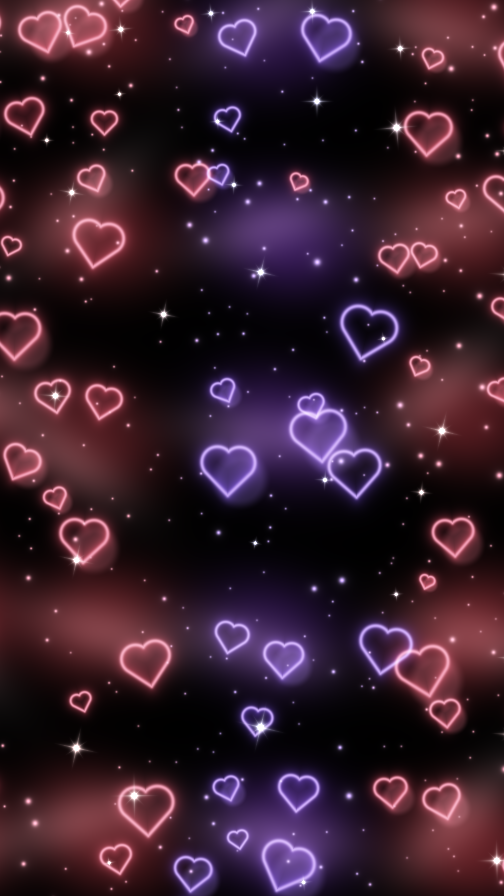
Reproduce this pattern procedurally as a WebGL 2 fragment shader.

```glsl
#version 300 es
precision highp float;
// Neon hearts, twinkling stars and dust over soft red and violet clouds on black.
// Hearts, sparkles and dust are scattered on jittered grids; each pixel visits the
// 3x3 nearest cells and screens the light of every item over the clouds.

#define HEART_CELL 0.135
#define HEART_SHARE 0.56
#define HEART_SIZE vec2(0.024, 0.092)
#define SPARKLE_CELL 0.18
#define SPARKLE_SHARE 0.5
#define DUST_CELL 0.06
#define DUST_SHARE 0.6
#define CLOUD_STEP vec2(0.36, 0.40)
#define CLOUD_RADIUS vec2(0.152, 0.115)
#define VIOLET_AXIS 0.56

uniform vec2 u_resolution;
out vec4 fragColor;

const vec3 ROSE = vec3(0.82, 0.28, 0.37);
const vec3 ROSE_CORE = vec3(0.94, 0.61, 0.70);
const vec3 VIOLET = vec3(0.42, 0.27, 0.80);
const vec3 VIOLET_CORE = vec3(0.76, 0.64, 0.96);
const vec3 RED_CLOUD = vec3(0.35, 0.11, 0.13);
const vec3 VIOLET_CLOUD = vec3(0.20, 0.09, 0.33);
const vec3 VEIL = vec3(0.17, 0.15, 0.155);

vec4 hash4(vec2 p) {
    vec4 q = fract(p.xyxy * vec4(0.1031, 0.1030, 0.0973, 0.1099));
    q += dot(q, q.wzxy + 33.33);
    return fract((q.xxyz + q.yzzw) * q.zywx);
}

mat2 turn(float a) {
    return mat2(cos(a), sin(a), -sin(a), cos(a));
}

vec3 screen(vec3 base, vec3 light) {
    return 1.0 - (1.0 - base) * (1.0 - clamp(light, 0.0, 1.0));
}

// 1 near the middle column, where violet prevails, and 0 at the sides
float violetChance(float x) {
    return smoothstep(0.30, 0.12, abs(x - VIOLET_AXIS));
}

// Signed distance to a heart of unit height with its tip at the origin
float heartDistance(vec2 p) {
    p.x = abs(p.x);
    if (p.x + p.y > 1.0) return length(p - vec2(0.25, 0.75)) - sqrt(2.0) / 4.0;
    vec2 a = p - vec2(0.0, 1.0);
    vec2 b = p - 0.5 * max(p.x + p.y, 0.0);
    return sqrt(min(dot(a, a), dot(b, b))) * sign(p.x - p.y);
}

// Tilted ovals in columns, each with a paler veil drifting across it
vec3 clouds(vec2 p) {
    vec3 sum = vec3(0.0);
    float rows = ceil(u_resolution.y / u_resolution.x / CLOUD_STEP.y);
    for (float row = -1.0; row <= rows; row++) {
        for (float col = -1.0; col <= 2.0; col++) {
            vec4 h = hash4(vec2(col, row) + 7.0);
            vec2 center = vec2(0.2, 0.13) + vec2(col, row) * CLOUD_STEP;
            vec2 q = p - center - (h.xy - 0.5) * vec2(0.07, 0.06);
            vec2 body = turn(h.z - 0.5) * q / CLOUD_RADIUS;
            vec2 veil = turn(h.w * 1.6 - 0.8) * (q + (h.zw - 0.5) * 0.12);
            veil /= CLOUD_RADIUS * vec2(1.05, 0.5);
            vec3 tint = col == 1.0 ? VIOLET_CLOUD : RED_CLOUD;
            sum += tint * exp(-pow(dot(body, body), 1.25)) * (0.75 + 0.5 * h.x);
            sum += VEIL * exp(-dot(veil, veil));
        }
    }
    return sum;
}

// Neon outline with a halo, a faint filling and sometimes a pale disc behind
vec3 heart(vec2 q, float size, vec4 h, vec3 tint, vec3 core) {
    float disc = length(q - size * vec2(0.28, -0.2)) / (size * 0.62);
    float discLight = smoothstep(1.15, 0.7, disc) * step(0.5, h.y) * 0.3;
    vec2 local = turn((h.x - 0.5) * 0.9) * q / size + vec2(0.0, 0.55);
    float d = heartDistance(local) * size;
    float width = 0.0019 + 0.024 * size;
    float line = exp(-d * d / (width * width));
    float halo = exp(-abs(d) / (0.004 + 0.085 * size)) * 0.65;
    float fill = smoothstep(width, -width, d) * 0.22 * h.z;
    vec3 light = tint * (halo + fill);
    light += mix(tint, vec3(0.5), 0.4) * discLight;
    return mix(light, core, line) * smoothstep(0.144, 0.09, length(q));
}

float ray(vec2 q, float reach) {
    float taper = max(0.0, 1.0 - abs(q.x) / reach);
    return taper * taper * exp(-abs(q.y) / (0.0012 + 0.035 * reach * taper));
}

// Four long rays, four short ones and a round glow
float sparkle(vec2 q, float reach) {
    vec2 diagonal = turn(0.785) * q;
    float longRays = ray(q, reach) + ray(q.yx, reach);
    float shortRays = ray(diagonal, reach * 0.6) + ray(diagonal.yx, reach * 0.6);
    return longRays + 0.6 * shortRays + 0.8 * exp(-dot(q, q) / (0.025 * reach * reach));
}

void main() {
    vec2 p = gl_FragCoord.xy / u_resolution.x;
    vec3 color = clouds(p);
    for (int i = 0; i < 9; i++) {
        vec2 offset = vec2(i % 3, i / 3) - 1.0;

        vec2 cell = floor(p / HEART_CELL) + offset;
        vec4 h = hash4(cell + 31.0), k = hash4(cell + 83.0);
        vec2 center = (cell + 0.15 + 0.7 * h.xy) * HEART_CELL;
        bool violet = k.w < 0.8 * violetChance(center.x);
        float size = mix(HEART_SIZE.x, HEART_SIZE.y, pow(h.w, 1.4));
        if (h.z < HEART_SHARE)
            color = screen(color, heart(p - center, size, k,
                violet ? VIOLET : ROSE, violet ? VIOLET_CORE : ROSE_CORE));

        cell = floor(p / SPARKLE_CELL) + offset;
        h = hash4(cell + 137.0);
        center = (cell + 0.1 + 0.8 * h.xy) * SPARKLE_CELL;
        vec3 tint = mix(vec3(0.95, 0.82, 0.82), vec3(0.82, 0.82, 0.95), violetChance(center.x));
        float reach = mix(0.016, 0.07, h.w * h.w);
        if (h.z < SPARKLE_SHARE)
            color = screen(color, tint * sparkle(turn(h.x * 0.5 - 0.25) * (p - center), reach));

        cell = floor(p / DUST_CELL) + offset;
        h = hash4(cell + 211.0);
        center = (cell + h.xy) * DUST_CELL;
        tint = mix(ROSE_CORE, VIOLET_CORE, violetChance(center.x));
        float r = length(p - center) / mix(0.0022, 0.0065, pow(h.w, 5.0));
        if (h.z < DUST_SHARE)
            color = screen(color, tint * (0.4 + 0.6 * h.w) * (exp(-r * r) + 0.3 * exp(-r * 0.7)));
    }
    fragColor = vec4(color, 1.0);
}
```
